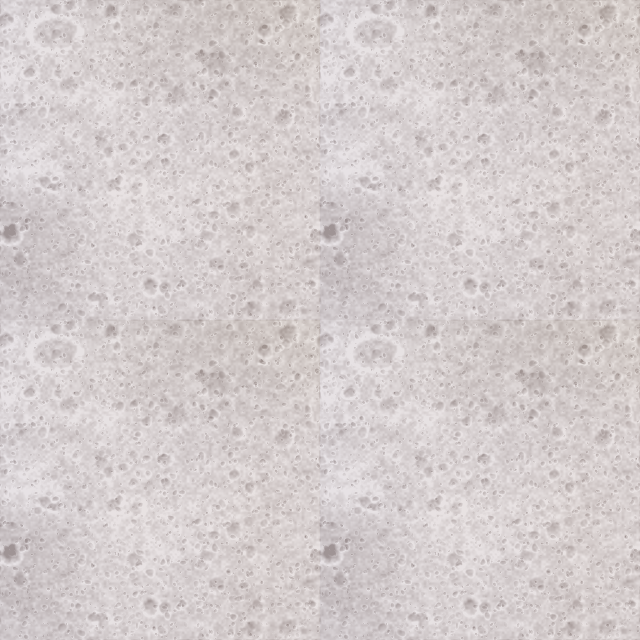
Give the GLSL for this texture, as a WebGL 2 fragment shader.

```glsl
#version 300 es
precision highp float;

uniform vec2 u_resolution;
out vec4 fragColor;

float hash(vec2 p) {
  return fract(sin(dot(p, vec2(127.1, 311.7))) * 43758.5453);
}

// Value noise that wraps after the given number of cells
float noise(vec2 p, float period) {
  vec2 i = floor(p), f = fract(p);
  f = f * f * (3.0 - 2.0 * f);
  vec2 a = mod(i, period), b = mod(i + 1.0, period);
  return mix(mix(hash(a), hash(vec2(b.x, a.y)), f.x),
             mix(hash(vec2(a.x, b.y)), hash(b), f.x), f.y);
}

// Shaded bowl with a thin raised rim, lit from the upper left; q is in radii
float crater(vec2 q) {
  float k = length(q);
  float facing = dot(q, vec2(-0.6, 0.8));
  float bowl = 1.0 - smoothstep(0.5, 1.0, k);
  float rim = exp(-20.0 * (k - 1.08) * (k - 1.08));
  return rim * (0.32 - 0.2 * facing) - bowl * (0.7 + 0.7 * facing);
}

// Random craters, one per cell at most, on several grid sizes
float scatteredCraters(vec2 p) {
  float shade = 0.0, cells = 13.0;
  for (int layer = 0; layer < 4; layer++) {
    vec2 g = p * cells, home = floor(g);
    for (int y = -1; y <= 1; y++)
    for (int x = -1; x <= 1; x++) {
      vec2 cell = home + vec2(x, y);
      vec2 id = mod(cell, cells) + 71.0 * float(layer + 1);
      vec2 center = cell + 0.1 + 0.8 * vec2(hash(id), hash(id + 5.3));
      float radius = mix(0.15, 0.36, hash(id + 9.1));
      float strength = 0.75 * smoothstep(0.35, 1.1, hash(id + 17.7));
      vec2 q = (g - center) / radius;
      q.x *= mix(0.75, 1.3, hash(id + 23.9));
      shade += strength * crater(q);
    }
    cells = floor(cells * 1.6);
  }
  return shade;
}

// Larger craters: center, radius, strength
float largeCraters(vec2 p) {
  const vec4 craters[9] = vec4[9](
    vec4(0.034, 0.27, 0.034, 1.3), vec4(0.47, 0.107, 0.027, 0.9),
    vec4(0.55, 0.70, 0.042, 0.4), vec4(0.68, 0.80, 0.048, 0.45),
    vec4(0.885, 0.63, 0.03, 0.7), vec4(0.90, 0.96, 0.032, 0.7),
    vec4(0.90, 0.04, 0.034, 0.55), vec4(0.79, 0.035, 0.032, 0.5),
    vec4(0.08, 0.61, 0.08, 0.22));
  float shade = 0.0;
  for (int i = 0; i < 9; i++)
    shade += craters[i].w * crater((p - craters[i].xy) / craters[i].z);
  return shade;
}

// Soft pale and grey areas: center, radius, strength
float patches(vec2 p) {
  const vec4 areas[9] = vec4[9](
    vec4(0.06, 0.32, 0.11, -0.36), vec4(0.10, 0.12, 0.16, -0.30),
    vec4(0.75, 0.93, 0.25, -0.26), vec4(0.09, 0.47, 0.08, 0.38),
    vec4(0.03, 0.80, 0.13, 0.16), vec4(0.33, 0.69, 0.045, 0.28),
    vec4(0.45, 0.32, 0.20, 0.13), vec4(0.85, 0.05, 0.20, -0.14),
    vec4(0.45, 0.97, 0.16, -0.12));
  float tone = 0.0;
  for (int i = 0; i < 9; i++) {
    vec2 d = (p - areas[i].xy) / areas[i].z;
    tone += areas[i].w * exp(-dot(d, d));
  }
  return tone;
}

// Even grain without direction, finer octaves nearly as strong as coarse ones
float roughness(vec2 p) {
  float shade = 0.16 * (noise(p * 17.0, 17.0) - 0.5), cells = 41.0;
  for (int i = 0; i < 3; i++) {
    shade += (0.24 + 0.12 * float(i)) * (noise(p * cells + 7.0 * float(i), cells) - 0.5);
    cells = floor(cells * 1.8);
  }
  return shade;
}

void main() {
  vec2 p = fract(gl_FragCoord.xy / u_resolution * 2.0);
  vec2 wobble = vec2(noise(p * 50.0, 50.0), noise(p * 50.0 + 13.0, 50.0)) - 0.5;
  vec2 ground = p + 0.009 * wobble;

  float light = 0.81 + patches(ground) + roughness(p);
  light += scatteredCraters(ground) + largeCraters(ground);

  // Wide pale ring and a small one at the left edge
  float wide = length((ground - vec2(0.17, 0.895)) / vec2(0.08, 0.055)) - 1.0;
  float small = length((ground - vec2(0.026, 0.785)) / vec2(0.024, 0.032)) - 1.0;
  light += 0.4 * exp(-45.0 * wide * wide) + 0.35 * exp(-16.0 * small * small);
  light -= 0.25 * (1.0 - smoothstep(-0.5, 0.0, wide));

  // Faint dotted lines along the borders of each repeat
  vec2 border = min(p, 1.0 - p);
  float seam = 1.0 - smoothstep(0.001, 0.005, min(border.x, border.y));
  light -= 0.35 * seam * smoothstep(0.45, 0.8, noise(p * 80.0, 80.0));

  // Dusty greys, cooler at the left and warmer at the upper right
  vec3 color = mix(vec3(0.71, 0.67, 0.67), vec3(0.875, 0.85, 0.853), clamp(light, -0.5, 1.2));
  float warmth = p.x - 0.5 + 0.5 * (noise(p * 5.0, 5.0) - 0.5);
  color += warmth * vec3(0.006, 0.0, -0.012);
  color.b -= 0.014 * smoothstep(0.6, 1.0, p.y) * p.x;
  fragColor = vec4(color, 1.0);
}
```
